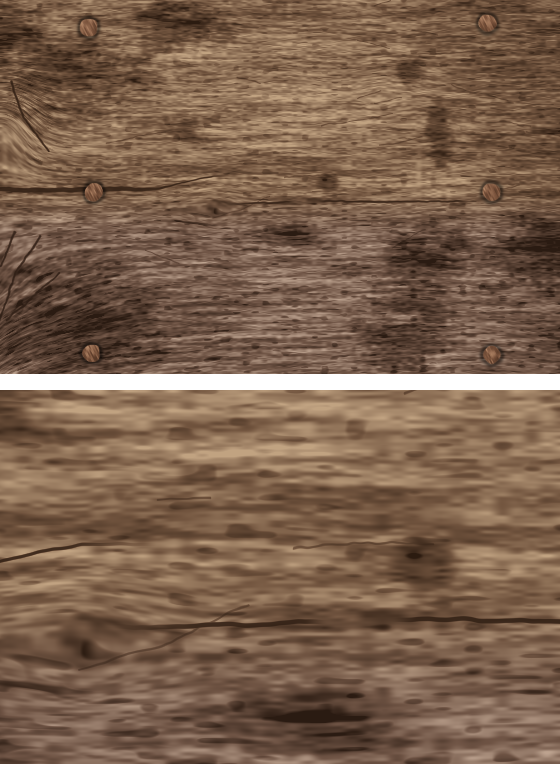
Top, the full canvas; bottom, a detail of the centre.
This texture is drawn by a Shadertoy shader. Its source:

```glsl
// Weathered brown plank with streaky grain, dark stains, cracks and round wooden pegs.

const vec3 DARK = vec3(0.27, 0.19, 0.14);
const vec3 MIDDLE = vec3(0.44, 0.33, 0.26);
const vec3 LIGHT = vec3(0.66, 0.55, 0.46);

// Stains: centre, radii
const vec4 STAINS[12] = vec4[12](
    vec4(0.20, 0.81, 0.23, 0.13), vec4(0.00, 0.90, 0.07, 0.16),
    vec4(0.45, 0.92, 0.16, 0.09), vec4(1.17, 0.64, 0.04, 0.13),
    vec4(1.10, 0.80, 0.04, 0.05), vec4(0.17, 0.13, 0.30, 0.17),
    vec4(1.14, 0.30, 0.16, 0.12), vec4(1.09, 0.08, 0.15, 0.14),
    vec4(1.45, 0.33, 0.17, 0.10), vec4(0.50, 0.65, 0.07, 0.04),
    vec4(0.88, 0.515, 0.03, 0.035), vec4(0.78, 0.37, 0.09, 0.04));

// Short cracks: start, end
const vec4 CRACKS[6] = vec4[6](
    vec4(0.03, 0.78, 0.06, 0.69), vec4(0.06, 0.69, 0.13, 0.60),
    vec4(0.11, 0.37, 0.04, 0.27), vec4(0.04, 0.27, 0.00, 0.14),
    vec4(0.04, 0.38, 0.00, 0.29), vec4(0.02, 0.15, 0.16, 0.27));

float hash(vec2 p) {
    vec3 q = fract(p.xyx * 0.1031);
    q += dot(q, q.yzx + 33.33);
    return fract((q.x + q.y) * q.z);
}

float noise(vec2 p) {
    vec2 i = floor(p), f = fract(p);
    f = f * f * (3.0 - 2.0 * f);
    return mix(mix(hash(i), hash(i + vec2(1, 0)), f.x),
               mix(hash(i + vec2(0, 1)), hash(i + vec2(1, 1)), f.x), f.y);
}

float fbm(vec2 p) {
    float sum = 0.0, amp = 0.53;
    for (int i = 0; i < 4; i++) {
        sum += amp * noise(p);
        p = p * 2.1 + 17.3;
        amp *= 0.5;
    }
    return sum;
}

float bump(vec2 p, vec2 centre, vec2 radii) {
    vec2 q = (p - centre) / radii;
    return exp(-dot(q, q));
}

float segment(vec2 p, vec2 a, vec2 b) {
    vec2 ab = b - a;
    return length(p - a - ab * clamp(dot(p - a, ab) / dot(ab, ab), 0.0, 1.0));
}

float stroke(float dist, float halfWidth, float px) {
    return 1.0 - smoothstep(halfWidth - 0.5 * px, halfWidth + px, dist);
}

// Grain height, bent around knots and at the left end
float grainHeight(vec2 p) {
    float v = p.y + 0.03 * (fbm(p * vec2(2.5, 4.0)) - 0.5);
    v -= 0.7 * (p.y - 0.44) * bump(p, vec2(0.57, 0.44), vec2(0.08, 0.045));
    v -= 0.5 * (p.y - 0.74) * bump(p, vec2(1.01, 0.74), vec2(0.04, 0.03));
    v -= 0.10 * bump(p, vec2(0.0, 0.68), vec2(0.10, 0.12));
    return v + 0.14 * exp(-p.x / 0.22) * (1.0 - smoothstep(0.10, 0.46, p.y));
}

float grainTone(vec2 g, float lower) {
    float tone = 0.7 * (noise(g * vec2(4, 55)) - 0.5);
    tone += 1.15 * (noise(g * vec2(13, 165) + 7.0) - 0.5);
    tone += 0.95 * (noise(g * vec2(75, 330) + 31.0) - 0.5);
    float ridge = sin(g.y * 270.0 + 3.0 * noise(g * vec2(3, 12)));
    tone += lower * 0.28 * ridge * noise(g * vec2(5, 20));
    float pores = smoothstep(0.70, 0.88, noise(g * vec2(38, 150) + 53.0));
    return tone - pores * mix(0.55, 0.8, lower);
}

float stainMask(vec2 p) {
    float ragged = 1.3 * (fbm(p * vec2(13, 26)) - 0.5);
    ragged += 0.5 * (noise(p * vec2(70, 150)) - 0.5);
    float mask = 0.0;
    for (int i = 0; i < 12; i++) {
        float edge = 1.0 - length((p - STAINS[i].xy) / STAINS[i].zw);
        mask = max(mask, smoothstep(-0.15, 0.75, edge + ragged * smoothstep(-0.8, 0.1, edge)));
    }
    return mask;
}

// Long split across the middle and its thin continuation
float splitMask(vec2 p, float px) {
    float wobble = 0.012 * (fbm(vec2(p.x * 14.0, 3.0)) - 0.5);
    float rise = 0.493 + 0.04 * smoothstep(0.38, 0.62, p.x) + wobble;
    float width = mix(0.0055, 0.0012, smoothstep(0.30, 0.50, p.x));
    float wide = stroke(abs(p.y - rise), width, px) * (1.0 - smoothstep(0.55, 0.65, p.x));
    float drift = 0.459 + 0.018 * smoothstep(1.1, 1.5, p.x) + wobble;
    float thin = stroke(abs(p.y - drift), 0.0018, px) * smoothstep(0.58, 0.68, p.x);
    return max(wide, thin * smoothstep(0.25, 0.55, noise(p * vec2(11, 2))));
}

float crackMask(vec2 p, float px) {
    vec2 q = p + 0.018 * (vec2(fbm(p * 16.0), fbm(p * 16.0 + 40.0)) - 0.5);
    float mask = 0.0;
    for (int i = 0; i < 6; i++)
        mask = max(mask, stroke(segment(q, CRACKS[i].xy, CRACKS[i].zw), 0.002, px));
    // Fine slanted scratches
    for (int i = 0; i < 26; i++) {
        float id = float(i);
        vec2 a = vec2(1.5 * hash(vec2(id, 2)), 0.3 + 0.7 * hash(vec2(id, 5)));
        float angle = 0.9 * (hash(vec2(id, 9)) - 0.4);
        vec2 b = a + vec2(cos(angle), sin(angle)) * mix(0.04, 0.2, hash(vec2(id, 13)));
        mask = max(mask, 0.5 * stroke(segment(q, a, b), 0.0007, px));
    }
    return mask;
}

vec3 woodColour(float tone) {
    return MIDDLE + max(tone, 0.0) * (LIGHT - MIDDLE) + min(tone, 0.0) * (MIDDLE - DARK);
}

vec3 addPegs(vec3 colour, vec2 p, float px) {
    for (int i = 0; i < 6; i++) {
        vec2 cell = vec2(i % 2, i / 2);
        vec2 jitter = 0.016 * (vec2(hash(cell + 3.0), hash(cell + 8.0)) - 0.5);
        vec2 d = p - vec2(0.245, 0.049) - cell * vec2(1.067, 0.442) - jitter;
        float r = length(d) + 0.005 * (noise(d * 60.0 + cell * 9.0) - 0.5);
        colour *= 1.0 - 0.45 * exp(-pow((r - 0.027) / 0.006, 2.0));
        vec2 across = vec2(d.x + 0.5 * d.y, d.y - 0.5 * d.x);
        float tone = 0.1 + 1.3 * (noise(across * vec2(260, 50) + cell * 20.0) - 0.5);
        tone += 9.0 * (d.y - d.x);
        vec3 peg = woodColour(tone) * vec3(1.08, 0.98, 0.90);
        colour = mix(colour, peg, stroke(r, 0.023, px));
    }
    return colour;
}

void mainImage(out vec4 fragColor, in vec2 fragCoord) {
    float px = 1.0 / iResolution.y;
    vec2 p = fragCoord * px;
    float lower = 1.0 - smoothstep(0.36, 0.50, p.y);

    // Broad light and shade
    float tone = 0.30 + 0.45 * bump(p, vec2(0.75, 0.72), vec2(0.55, 0.24));
    tone -= 0.45 * smoothstep(1.15, 1.5, p.x) + 0.12 * lower;
    tone += 0.9 * (fbm(p * vec2(2.5, 6.0) + 5.0) - 0.5);

    // Grain, stains and damage
    tone += grainTone(vec2(p.x, grainHeight(p)), lower);
    tone -= 1.05 * stainMask(p);
    tone -= 0.6 * bump(p, vec2(0.57, 0.44), vec2(0.018, 0.022));
    tone = mix(tone, -1.5, 0.85 * max(splitMask(p, px), crackMask(p, px)));

    vec3 colour = woodColour(clamp(tone, -1.6, 1.4));
    colour *= mix(vec3(1.01, 1.0, 0.94), vec3(0.99, 1.0, 1.04), lower);
    fragColor = vec4(addPegs(colour, p, px), 1.0);
}
```
